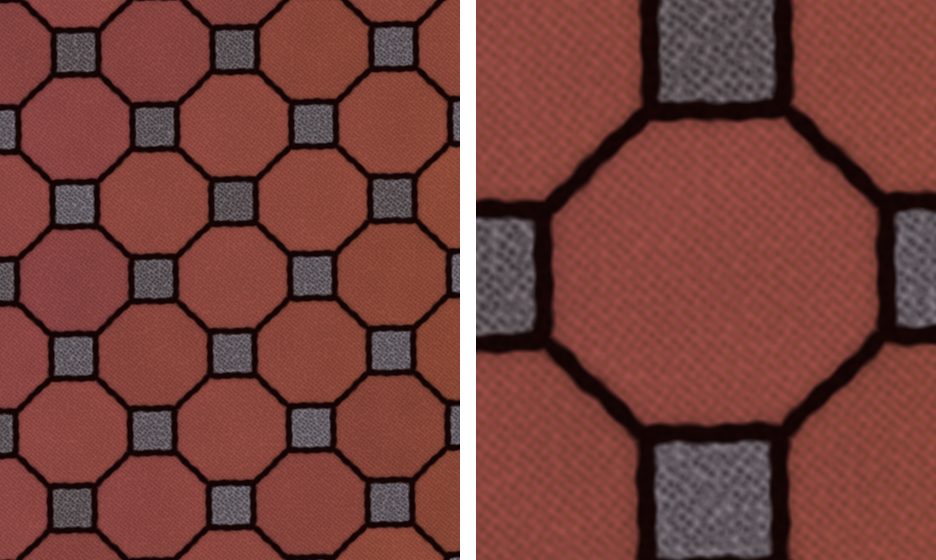
Left: the whole. Right: its middle third, enlarged.
A Shadertoy shader for this pattern:

```glsl
#define PITCH vec2(0.2835, 0.2712)   // repeat size, in canvas heights
#define ORIGIN vec2(0.1358, 0.9063)  // centre of one inset
#define SKEW vec2(0.0081, 0.0184)    // slight tilt of both axes
#define INSET_HALF 0.0340
#define SOCKET_HALF 0.0452
#define JOINT_HALF 0.0052
#define SOFTNESS 0.0019
#define GRAIN 165.0
#define CLAY vec3(0.545, 0.275, 0.243)
#define STONE vec3(0.385, 0.353, 0.375)
#define GROUT vec3(0.080, 0.018, 0.018)

float hash(vec2 p) {
    vec3 h = fract(p.xyx * vec3(0.1031, 0.1030, 0.0973));
    h += dot(h, h.yzx + 33.33);
    return fract((h.x + h.y) * h.z);
}

// Distance to the nearest jittered feature point
float cellular(vec2 p) {
    vec2 cell = floor(p);
    float nearest = 4.0;
    for (int y = -1; y <= 1; y++)
    for (int x = -1; x <= 1; x++) {
        vec2 c = cell + vec2(x, y);
        vec2 delta = c + vec2(hash(c), hash(c + 57.3)) - p;
        nearest = min(nearest, dot(delta, delta));
    }
    return sqrt(nearest);
}

float roundedBox(vec2 p, float halfSize, float radius) {
    vec2 d = abs(p) - halfSize + radius;
    return length(max(d, 0.0)) + min(max(d.x, d.y), 0.0) - radius;
}

// Crossed diagonal ribs, stronger along one direction
float weave(vec2 p) {
    vec2 w = p * GRAIN * 6.2832;
    float bend = 0.6 * sin(dot(p, vec2(61.0, 43.0)));
    return 0.65 * sin(dot(w, vec2(0.62, 0.78)) + bend)
         + 0.35 * sin(dot(w, vec2(0.80, -0.60)) - bend);
}

void mainImage(out vec4 fragColor, in vec2 fragCoord) {
    vec2 p = fragCoord / iResolution.y;
    float soft = SOFTNESS + 0.6 / iResolution.y;

    // Diagonal lattice: insets on its corners, octagons in its cells
    vec2 d = p - ORIGIN;
    vec2 q = (d - d.yx * SKEW) / PITCH;
    vec2 lattice = vec2(q.x + q.y, q.x - q.y);
    vec2 tileId = floor(lattice);
    vec2 insetId = round(lattice);
    vec2 f = lattice - insetId;
    vec2 local = 0.5 * vec2(f.x + f.y, f.x - f.y) * PITCH;

    // Shapes with slightly uneven edges
    float wobble = 0.0006 * (sin(p.x * 310.0 + p.y * 90.0) + sin(p.y * 270.0 - p.x * 130.0));
    float diagonal = min(abs(f.x), abs(f.y)) / length(1.0 / PITCH);
    float socket = roundedBox(local, SOCKET_HALF, 0.002);
    float tileEdge = min(diagonal - JOINT_HALF, socket) + wobble;
    float insetEdge = -roundedBox(local, INSET_HALF, 0.003) + wobble;
    float tileMask = smoothstep(-soft, soft, tileEdge);
    float insetMask = smoothstep(-soft, soft, insetEdge);

    // Surface texture; the finest ribs fade on small canvases
    float ribs = weave(p) * smoothstep(1.5, 3.0, iResolution.y / GRAIN);
    float speck = cellular(p * GRAIN) - 0.5;
    float mottle = cellular(p * 14.0) - 0.5;

    // Clay octagons: rosy to the left, orange to the right
    float tone = hash(tileId + 11.0) - 0.5;
    float warm = clamp(p.x - 0.4, -0.5, 0.5) + 0.4 * (hash(tileId + 29.0) - 0.5);
    vec3 clay = CLAY * (1.0 + 0.07 * tone + 0.05 * mottle + 0.07 * ribs + 0.14 * speck);
    clay += vec3(0.0, 0.012, -0.055) * warm;
    clay += vec3(0.010, -0.012, 0.018) * ribs;
    clay *= mix(0.90, 1.0, smoothstep(0.0, 0.010, tileEdge));

    // Stone insets: coarse speckle and a faint pale rim
    float stoneTone = hash(insetId + 83.0) - 0.5;
    float rim = 1.0 - smoothstep(0.002, 0.008, insetEdge);
    vec3 stone = STONE * (1.0 + 0.18 * stoneTone + 0.14 * ribs + 0.48 * speck + 0.07 * rim);
    stone += vec3(-0.012, 0.0, 0.015) * stoneTone;

    vec3 color = GROUT * (1.0 + 0.4 * speck);
    color = mix(color, clay, tileMask);
    color = mix(color, stone, insetMask);
    fragColor = vec4(clamp(color, 0.0, 1.0), 1.0);
}
```
